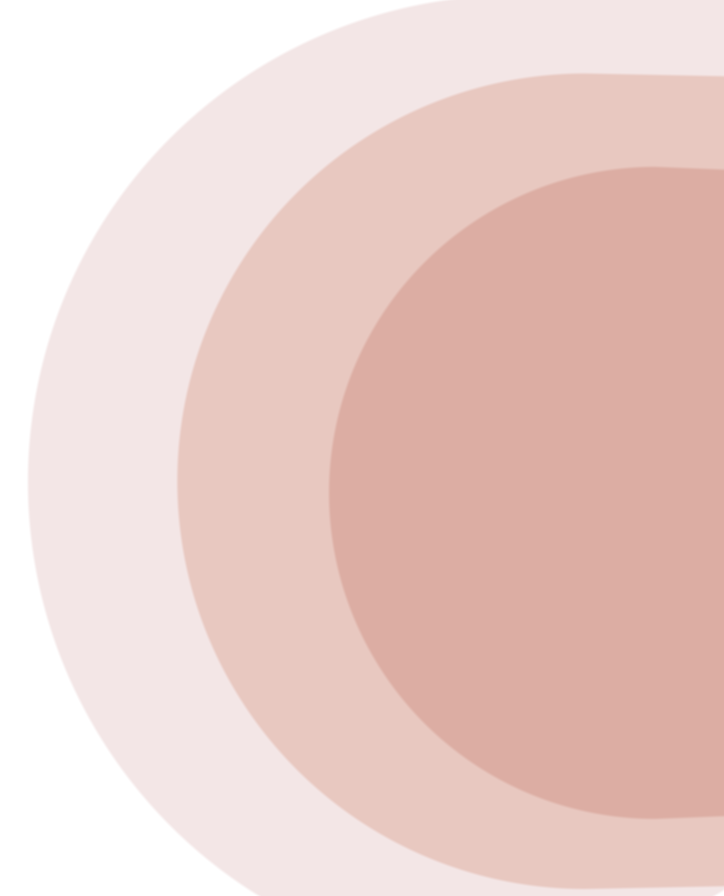
A WebGL 2 fragment shader for this background:

```glsl
#version 300 es
precision highp float;
// Three nested rose-toned rounded bands opening to the right on white.

uniform vec2 u_resolution;
out vec4 fragColor;

// Colours, from the backdrop inwards
const vec3 WHITE = vec3(1.0);
const vec3 BLUSH = vec3(0.954, 0.902, 0.902);
const vec3 PINK = vec3(0.910, 0.784, 0.753);
const vec3 ROSE = vec3(0.863, 0.680, 0.640);

// Bands: cap centre x, y, cap radius, narrowing towards the right
const vec4 OUTER_BAND = vec4(0.5742, 0.4622, 0.5430, 0.0);
const vec4 MIDDLE_BAND = vec4(0.6530, 0.4629, 0.4551, 0.020);
const vec4 INNER_BAND = vec4(0.7311, 0.4499, 0.3639, 0.040);

// Small cut at the lower right of the outer band
const vec2 CUT_POINT = vec2(0.797, 0.0);
const vec2 CUT_NORMAL = vec2(0.515, -0.857);

const float EDGE_SOFTNESS = 0.0022;

// Signed distance to a round cap that extends right without end
float bandDistance(vec2 p, vec4 band) {
    vec2 q = p - band.xy;
    return length(vec2(min(q.x, 0.0), q.y)) + band.w * max(q.x, 0.0) - band.z;
}

// Smooth coverage, at least one pixel wide
float coverage(float d) {
    float w = max(EDGE_SOFTNESS, 0.75 / u_resolution.y);
    return 1.0 - smoothstep(-w, w, d);
}

void main() {
    // Units of the canvas height
    vec2 p = gl_FragCoord.xy / u_resolution.y;

    float outer = max(bandDistance(p, OUTER_BAND), dot(p - CUT_POINT, CUT_NORMAL));

    // Layers, back to front
    vec3 color = mix(WHITE, BLUSH, coverage(outer));
    color = mix(color, PINK, coverage(bandDistance(p, MIDDLE_BAND)));
    color = mix(color, ROSE, coverage(bandDistance(p, INNER_BAND)));

    fragColor = vec4(color, 1.0);
}
```
